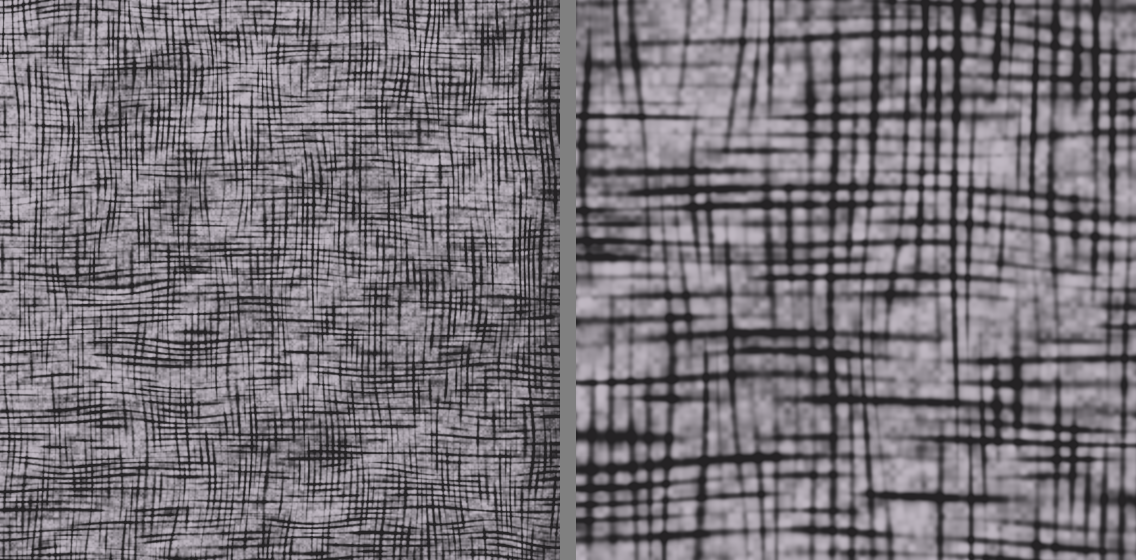
Left, the full canvas; right, a detail of the centre.
A Shadertoy shader for this texture:

```glsl
// Coarse grey linen: irregular woven threads with dark gaps, slubs and soft wrinkles.

float hash(vec2 cell) {
    uvec2 q = uvec2(ivec2(cell)) * uvec2(1597u, 3812u);
    q ^= q.yx >> 3u;
    uint n = (q.x * 2654435u) ^ (q.y * 40503u + 977u);
    n = (n ^ (n >> 15u)) * 73244475u;
    n = (n ^ (n >> 13u)) * 73244475u;
    return float((n ^ (n >> 16u)) >> 8u) / 16777216.0;
}

float noise(vec2 p) {
    vec2 cell = floor(p), f = fract(p);
    f = f * f * (3.0 - 2.0 * f);
    float low = mix(hash(cell), hash(cell + vec2(1, 0)), f.x);
    float high = mix(hash(cell + vec2(0, 1)), hash(cell + vec2(1, 1)), f.x);
    return mix(low, high, f.y);
}

// Dark gaps between parallel threads; each fades in and out along its length.
float gaps(float across, float along, float seed) {
    across += 1.1 * noise(vec2(across * 0.35, along * 9.0 + seed));
    float id = floor(across);
    float offset = fract(across) - 0.5 + 0.16 * (hash(vec2(id, seed)) - 0.5);
    float strength = noise(vec2(id * 3.0 + seed, along * 21.0 + 50.0 * hash(vec2(id, seed + 9.0))));
    float width = mix(0.022, 0.05, strength);
    return smoothstep(0.05, 0.95, strength) * exp(-offset * offset / width);
}

// Cloth height, from broad folds stretched along a diagonal to small lumps.
float height(vec2 p) {
    vec2 fold = vec2(p.x + 0.5 * p.y, p.y - 0.45 * p.x) + 4.0;
    float h = 0.0, size = 1.0;
    for (float scale = 7.0; scale < 120.0; scale *= 2.1) {
        h += size * noise(fold * scale * vec2(0.8, 1.25));
        size *= 0.6;
    }
    return h;
}

void mainImage(out vec4 fragColor, in vec2 fragCoord) {
    vec2 uv = fragCoord / iResolution.y;
    vec2 sway = vec2(noise(uv * 6.0 + 20.0), noise(uv * 6.0 + 40.0)) - 0.5;
    vec2 p = uv + 0.014 * sway;

    // Weave, with the dominant direction drifting over the cloth
    float drift = 0.5 * (noise(uv * 5.0 + 60.0) - 0.5) + 0.16 * (uv.x + uv.y - 1.0);
    float warp = gaps(p.x * 93.0, p.y, 11.0) * (1.0 + drift);
    float weft = gaps(p.y * 89.0, p.x, 37.0) * (1.0 - drift);
    float slubs = gaps(p.y * 41.0, p.x * 0.8, 71.0);
    float light = 0.73 - 0.6 * (warp + weft) - 0.22 * slubs * slubs;

    // Relief lit from the upper left
    light += 0.42 * (height(p) - height(p + vec2(-0.006, 0.009)));
    light += 0.16 * (noise(uv * 9.0 + 80.0) - 0.5);

    // Fibre grain and uneven lighting
    light += 0.24 * (noise(uv * 150.0) - 0.5) + 0.2 * (noise(uv * 270.0 + 7.0) - 0.5);
    light += 0.07 * (uv.y - uv.x) - 0.18 * smoothstep(0.92, 1.0, uv.x);

    float tone = mix(0.14, 0.75, smoothstep(-0.02, 1.0, light));
    fragColor = vec4(tone * vec3(1.0, 0.96, 1.012), 1.0);
}
```
